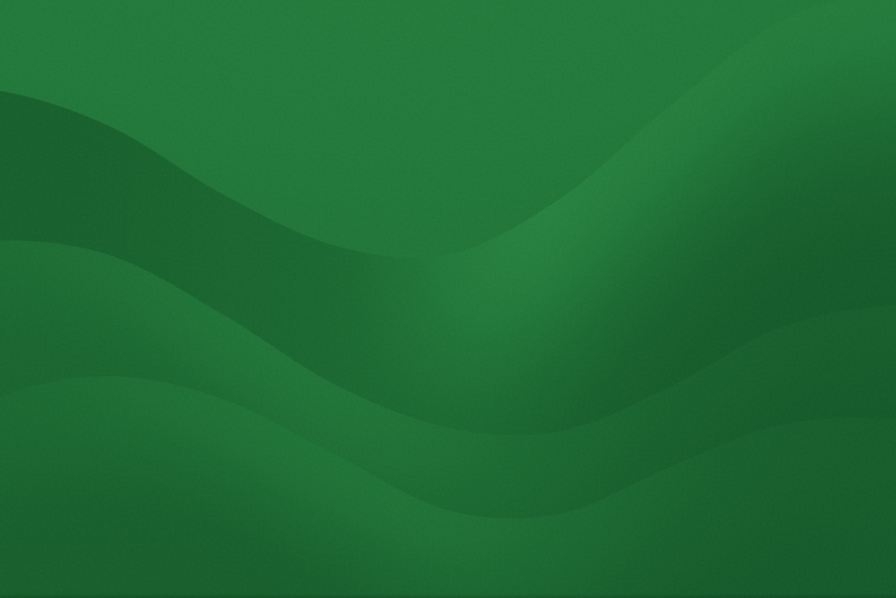
Reproduce this background procedurally as a Shadertoy shader.

```glsl
// Three soft, overlapping green waves against a lighter green backdrop.
// Each wave has a spline crest; a glow fades below it and varies across
// the width. Layers are painted back to front, then given a fine grain.

#define DARK vec3(0.087, 0.357, 0.170)
#define LIGHT vec3(0.160, 0.518, 0.258)
#define GRAIN_SCALE 230.0
#define GRAIN_AMOUNT 0.014
#define BOTTOM_SHADE 0.12

// Crest heights at even steps across the width, one extra knot at each end
const float CREST_BACK[11] = float[11](
    0.850, 0.848, 0.787, 0.674, 0.589, 0.574, 0.668, 0.826, 0.967, 1.016, 1.016);
const float CREST_MIDDLE[11] = float[11](
    0.570, 0.598, 0.572, 0.473, 0.356, 0.285, 0.279, 0.355, 0.455, 0.490, 0.490);
const float CREST_FRONT[11] = float[11](
    0.220, 0.336, 0.371, 0.332, 0.239, 0.147, 0.141, 0.221, 0.291, 0.299, 0.270);

// Catmull-Rom spline through the knots, x in 0..1
float crestHeight(float knots[11], float x) {
    float s = clamp(x, 0.0, 1.0) * 8.0;
    int i = min(int(s), 7);
    float t = s - float(i);
    float a = knots[i], b = knots[i + 1], c = knots[i + 2], d = knots[i + 3];
    return b + 0.5 * t * (c - a + t * (2.0 * a - 5.0 * b + 4.0 * c - d
             + t * (3.0 * (b - c) + d - a)));
}

// Bell curve with the given center and width
float bell(float x, float center, float width) {
    float k = (x - center) / width;
    return exp(-k * k);
}

// Smooth coverage of the region where depth is positive
float coverage(float depth) {
    return clamp(0.5 + depth / max(fwidth(depth), 1e-5), 0.0, 1.0);
}

vec2 gradientAt(vec2 cell) {
    vec3 q = fract(cell.xyx * vec3(0.1031, 0.1030, 0.0973));
    q += dot(q, q.yzx + 33.33);
    float angle = 6.28318 * fract((q.x + q.y) * q.z);
    return vec2(cos(angle), sin(angle));
}

float gradientNoise(vec2 p) {
    vec2 cell = floor(p), f = fract(p);
    vec2 w = f * f * (3.0 - 2.0 * f);
    vec2 e = vec2(1.0, 0.0);
    float low = mix(dot(gradientAt(cell), f),
                    dot(gradientAt(cell + e.xy), f - e.xy), w.x);
    float high = mix(dot(gradientAt(cell + e.yx), f - e.yx),
                     dot(gradientAt(cell + e.xx), f - e.xx), w.x);
    return mix(low, high, w.y);
}

void mainImage(out vec4 fragColor, in vec2 fragCoord) {
    vec2 uv = fragCoord / iResolution.xy;
    float x = uv.x;

    // Backdrop: a little lighter toward the top center
    float tone = mix(0.63, 0.72, smoothstep(0.55, 1.0, uv.y))
               + 0.07 * bell(x, 0.45, 0.3) * uv.y;

    // Back wave: dark at both sides, strong glow along the rising crest
    float depth = crestHeight(CREST_BACK, x) - uv.y;
    float base = 0.10 + 0.04 * (1.0 - x) + 0.22 * bell(x, 0.42, 0.26);
    base -= 0.10 * smoothstep(0.15, 0.5, depth) * smoothstep(0.2, 0.5, x);
    float glow = 0.70 * smoothstep(0.34, 0.62, x) * bell(depth, 0.0, 0.235);
    tone = mix(tone, base + glow, coverage(depth));

    // Middle wave: glow on the falling crest, fading away to the right
    depth = crestHeight(CREST_MIDDLE, x) - uv.y;
    base = mix(0.38, 0.11, smoothstep(0.4, 0.95, x));
    base -= 0.12 * smoothstep(0.0, 0.22, depth);
    glow = 0.28 * bell(x, 0.32, 0.25) * bell(depth, 0.0, 0.16);
    tone = mix(tone, base + glow, coverage(depth));

    // Front wave: broad glow left of the trough, dark lower corners
    depth = crestHeight(CREST_FRONT, x) - uv.y;
    base = mix(0.17, 0.06, smoothstep(0.4, 0.95, x));
    base -= 0.05 * smoothstep(0.1, 0.3, depth);
    glow = 0.45 * bell(x, 0.36, 0.38) * bell(depth, 0.0, 0.15);
    tone = mix(tone, base + glow, coverage(depth));

    // Color, thin shade along the bottom edge, fine grain
    vec3 color = mix(DARK, LIGHT, tone);
    color *= 1.0 - BOTTOM_SHADE * (1.0 - smoothstep(0.0, 0.008, uv.y));
    vec2 grainPos = fragCoord / iResolution.y * GRAIN_SCALE;
    color += GRAIN_AMOUNT * gradientNoise(grainPos);
    fragColor = vec4(color, 1.0);
}
```
